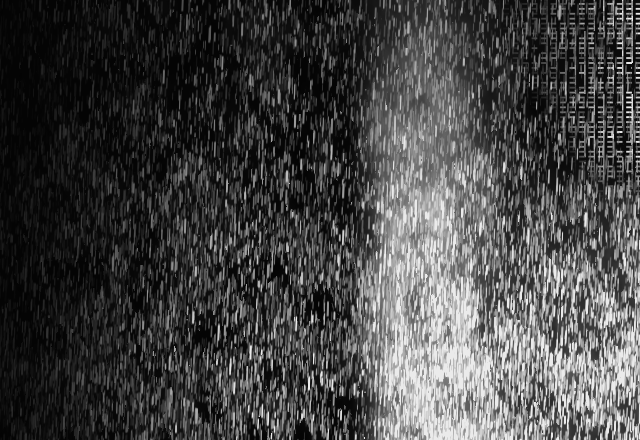
Write a WebGL 2 fragment shader that draws this texture.

```glsl
#version 300 es
precision highp float;

uniform vec2 u_resolution;
out vec4 fragColor;

const int LAYERS = 14;
const vec2 CELL = vec2(0.0105, 0.050);

float hash(vec2 p) {
    vec3 q = fract(vec3(p.xyx) * 0.1031);
    q += dot(q, q.yzx + 33.33);
    return fract((q.x + q.y) * q.z);
}

float noise(vec2 p) {
    vec2 i = floor(p);
    vec2 f = fract(p);
    f = f * f * (3.0 - 2.0 * f);
    float low = mix(hash(i), hash(i + vec2(1.0, 0.0)), f.x);
    float high = mix(hash(i + vec2(0.0, 1.0)), hash(i + vec2(1.0)), f.x);
    return mix(low, high, f.y);
}

float fbm(vec2 p) {
    float sum = 0.0;
    float gain = 0.55;
    for (int i = 0; i < 4; i++) {
        sum += gain * noise(p);
        p = p * 2.03 + 17.7;
        gain *= 0.5;
    }
    return sum;
}

// Bright vertical shaft right of the centre
float shaft(vec2 uv) {
    float side = smoothstep(0.54, 0.63, uv.x) * (1.0 - smoothstep(0.66, 0.83, uv.x));
    return side * mix(1.0, 0.32, smoothstep(0.55, 1.0, uv.y));
}

// Glow gathering in the lower right
float floorGlow(vec2 uv) {
    return smoothstep(0.6, 0.9, uv.x) * (1.0 - smoothstep(0.25, 0.75, uv.y));
}

// Region of the lattice in the upper right
float latticeZone(vec2 uv) {
    float bottom = mix(0.84, 0.58, smoothstep(0.78, 0.96, uv.x));
    return smoothstep(0.76, 0.86, uv.x) * smoothstep(bottom - 0.06, bottom + 0.08, uv.y);
}

float lineMask(float d, float halfWidth, float blur) {
    return 1.0 - smoothstep(halfWidth - blur, halfWidth + blur, abs(d));
}

// Rungs and posts of a fine lit lattice
float lattice(vec2 p, float edge, float blur) {
    vec2 pitch = vec2(0.0215, 0.0112);
    vec2 id = floor(p / pitch);
    vec2 q = (fract(p / pitch) - 0.5) * pitch;
    float rung = lineMask(q.y, 0.0021, blur) * lineMask(q.x, 0.0065, blur);
    rung *= step(0.3 - 0.2 * edge, hash(id + 5.0));
    float post = lineMask(q.x - 0.007, 0.0016, blur);
    float lit = mix(0.28, 0.95, edge) * mix(0.4, 1.0, hash(id + 91.0));
    return max(rung, post * step(0.4, hash(vec2(id.x, floor(p.y * 14.0))))) * lit;
}

// One falling streak per cell: x is coverage, y is random brightness
vec2 streak(vec2 p, float seed, float size, float density, float blur) {
    vec2 cell = CELL * size;
    p.x += seed * 0.0373;
    float column = floor(p.x / cell.x);
    p.y += hash(vec2(column, seed * 7.0)) * cell.y;
    vec2 id = vec2(column, floor(p.y / cell.y));
    vec2 q = p - (id + 0.5) * cell;
    vec2 key = id + seed * vec2(31.0, 57.0);
    float halfWidth = mix(0.0012, 0.0024, hash(key + 3.1)) * size;
    float halfLength = mix(0.006, 0.017, hash(key + 8.7)) * size;
    q.x -= (hash(key + 12.3) - 0.5) * 0.0045 * size;
    q.y -= (hash(key + 21.9) - 0.5) * 0.012 * size;
    float body = lineMask(q.x, halfWidth, blur) * lineMask(q.y, halfLength, blur * 2.5);
    float tone = hash(key + 44.0);
    return vec2(body * step(hash(key + 65.0), density), mix(0.2, 1.0, tone * sqrt(tone)));
}

void main() {
    vec2 uv = gl_FragCoord.xy / u_resolution;
    vec2 p = gl_FragCoord.xy / u_resolution.y;
    float blur = 0.6 / u_resolution.y;

    // Broad lighting
    float beam = shaft(uv);
    float glow = floorGlow(uv);
    float zone = latticeZone(uv);
    float right = smoothstep(0.55, 0.85, uv.x);
    float lower = 1.0 - smoothstep(0.1, 1.0, uv.y);
    float clumps = fbm(p * vec2(19.0, 13.0));
    float light = mix(0.13, 0.9, smoothstep(-0.02, 0.46, uv.x)) * mix(0.6, 1.1, lower);
    light += 0.22 * beam + 0.1 * glow + 0.12 * right;
    float density = mix(0.22, 0.35, lower) + 0.32 * beam + 0.1 * glow - 0.07 * zone;
    density *= mix(0.5, 1.45, smoothstep(0.25, 0.75, clumps));
    float lift = clamp(0.4 * beam + 0.5 * glow, 0.0, 0.6);

    // Mist and lattice behind the streaks
    float shade = 0.012 + 0.14 * light * clumps * clumps;
    shade += (0.52 * beam + 0.24 * glow) * mix(0.5, 1.25, clumps);
    float edge = smoothstep(0.82, 0.99, uv.x);
    shade = mix(shade, 0.04 + lattice(p, edge, blur), zone);

    // Streaks from the back to the front, partly keeping brighter ones below
    vec2 leaning = vec2(p.x - 0.035 * p.y, p.y);
    for (int i = 0; i < LAYERS; i++) {
        float depth = float(i) / float(LAYERS - 1);
        float size = mix(0.68, 1.05, depth);
        vec2 drop = streak(leaning, float(i) + 1.0, size, density, blur);
        float tone = mix(drop.y, 1.0, lift) * light * mix(0.75, 1.1, depth);
        tone = mix(tone, max(tone, shade), 0.65);
        shade = mix(shade, tone, drop.x * mix(0.75, 0.95, depth));
    }

    fragColor = vec4(vec3(clamp(shade, 0.0, 0.92)), 1.0);
}
```
